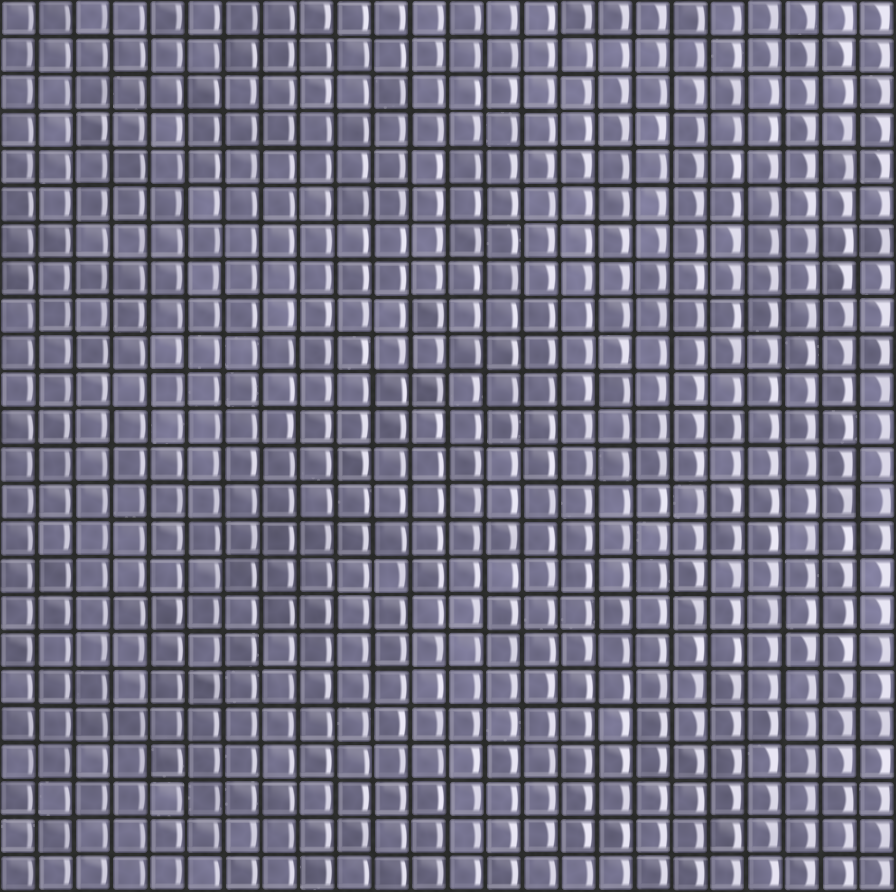
Write a WebGL 1 fragment shader that draws this pattern.

```glsl
precision highp float;
// Glazed lilac mosaic: 24 by 24 pillowed square tiles in dark grout, lit from the right.

uniform vec2 u_resolution;

const float TILES = 24.0;
const vec3 GROUT = vec3(0.17, 0.175, 0.17);
const vec3 GLAZE = vec3(0.445, 0.435, 0.545);
const vec3 SHEEN = vec3(0.65, 0.64, 0.705);
const vec3 GLINT = vec3(0.92, 0.91, 0.965);

float hash(vec2 p) {
  p = fract(p * vec2(0.1031, 0.1137));
  p += dot(p, p.yx + 33.33);
  return fract((p.x + p.y) * p.x * 91.7);
}

vec2 hash2(vec2 p) {
  return vec2(hash(p + 3.7), hash(p + 41.3));
}

// Distance to the nearest scattered point.
float cellular(vec2 p) {
  vec2 base = floor(p);
  float nearest = 2.0;
  for (int j = -1; j <= 1; j++) {
    for (int i = -1; i <= 1; i++) {
      vec2 cell = base + vec2(float(i), float(j));
      nearest = min(nearest, length(cell + hash2(cell) - p));
    }
  }
  return nearest;
}

// Slow layered sines for uneven light over the whole sheet.
float drifting(vec2 p) {
  return 0.5 * sin(p.x * 0.55 + 1.3 * sin(p.y * 0.31))
       + 0.5 * sin(p.y * 0.47 - p.x * 0.23 + 2.0);
}

float roundedBox(vec2 p, vec2 halfSize, float radius) {
  vec2 q = abs(p) - halfSize + radius;
  return length(max(q, 0.0)) + min(max(q.x, q.y), 0.0) - radius;
}

// Soft band of the given half width around zero.
float band(float x, float halfWidth, float blur) {
  return 1.0 - smoothstep(halfWidth, halfWidth + blur, abs(x));
}

// Window reflection: a thin bow at no drift, a wide flared wedge at full drift.
float crescent(vec2 p, float drift, float seed, float aa) {
  float y = p.y - 0.04 * (seed - 0.5);
  float bulge = y * y;
  float lean = 0.08 * (seed - 0.5) * y;
  float right = mix(0.395, 0.355, drift) - mix(0.36, 0.15, drift) * bulge + lean;
  float left = mix(0.28, 0.13, drift) - mix(0.15, 0.9, drift) * bulge + lean
             - 0.16 * drift * y * (seed * 2.0 - 0.6);
  float blur = max(aa * 0.6, 0.025);
  float across = smoothstep(left - blur * 2.2, left + blur * 1.4, p.x)
               * (1.0 - smoothstep(right - blur, right + blur, p.x));
  return across * band(y - 0.01, 0.27, 0.13);
}

vec3 groutColor(vec2 p) {
  return GROUT * (0.9 + 0.2 * cellular(p * 5.0));
}

vec3 tileColor(vec2 p, vec2 id, float d, float aa) {
  float seed = hash(id + 11.0);
  vec2 place = id / (TILES - 1.0);
  float drift = clamp(place.x * place.x * 0.95 + 0.35 * (seed - 0.5), 0.0, 1.0);

  // Pooled glaze with a cloudy body and a tone of its own.
  float cloud = cellular(p * 1.8 + id * 5.0);
  float tone = 0.17 * (hash(id + 17.0) - 0.5) + 0.07 * drifting(id)
             + 0.09 * (place.x - 0.5) + 0.04 * (place.y - 0.5);
  vec3 color = GLAZE * (0.92 + 0.12 * cloud + tone);

  // Pale slopes along the sides, each tile catching them differently.
  float leftSlope = band(p.x + 0.375, 0.025, 0.06) * mix(0.2, 0.6, seed);
  float bottomSlope = band(p.y + 0.36, 0.03, 0.06) * mix(0.2, 0.65, hash(id + 5.0));
  float topSlope = band(p.y - 0.39, 0.015, 0.05) * mix(0.25, 0.75, hash(id + 23.0));
  color = mix(color, SHEEN, max(leftSlope, max(bottomSlope, topSlope)));

  // Broad faint reflection in the upper half.
  float veil = smoothstep(-0.12 + 0.25 * seed, 0.34, p.y + 0.3 * p.x) * band(p.x - 0.05, 0.2, 0.18);
  color = mix(color, SHEEN, veil * mix(0.05, 0.55, hash(id + 37.0)));

  // Shaded right shoulder and dark outer rim.
  color *= 1.0 - 0.10 * smoothstep(0.34, 0.44, p.x);
  color *= 1.0 - 0.30 * smoothstep(-0.07, 0.0, d);

  float strength = mix(0.8, 1.0, smoothstep(0.0, 0.45, place.x)) - 0.2 * hash(id + 29.0);
  color = mix(color, GLINT, crescent(p, drift, seed, aa) * strength);

  // Occasional pale chips near the rim.
  float chip = 1.0 - smoothstep(0.08, 0.18, cellular(p * 3.0 + id * 9.0));
  float worn = step(0.9, hash(id + 53.0)) * smoothstep(-0.12, -0.04, d);
  return mix(color, SHEEN, chip * worn * 0.4);
}

void main() {
  vec2 grid = gl_FragCoord.xy / u_resolution * TILES + vec2(0.01, -0.015);
  float aa = TILES / min(u_resolution.x, u_resolution.y);
  vec2 id = floor(grid);
  vec2 p = fract(grid) - 0.5;

  // Hand-set tiles: slight shifts and size differences.
  p -= (hash2(id) - 0.5) * 0.03;
  vec2 halfSize = vec2(0.46) + (hash2(id + 71.0) - 0.5) * 0.016;
  float d = roundedBox(p, halfSize, 0.085);

  float blur = max(aa * 0.55, 0.015);
  float cover = 1.0 - smoothstep(-blur, blur, d);
  vec3 color = mix(groutColor(grid), tileColor(p, id, d, aa), cover);
  gl_FragColor = vec4(color, 1.0);
}
```
